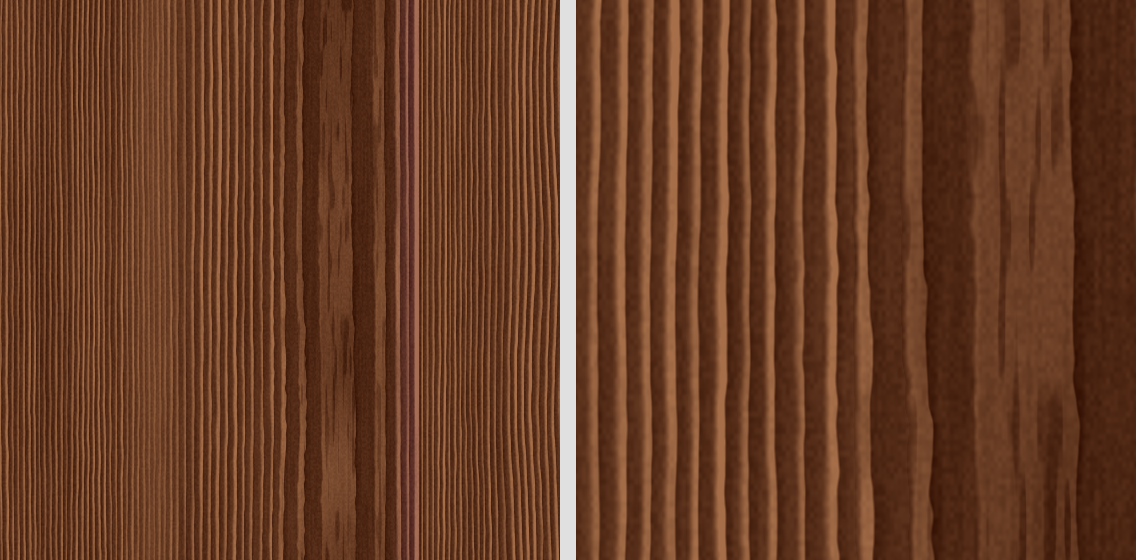
Left, the full canvas; right, a detail of the centre.
A WebGL 2 fragment shader for this texture:

```glsl
#version 300 es
precision highp float;

uniform vec2 u_resolution;
out vec4 fragColor;

const float SEAM = 0.75;
const int KNOTS = 14;

// Growth ring layout: position, ring count so far, pale share of each ring
const vec3 RINGS[KNOTS] = vec3[KNOTS](
    vec3(0.000, 0.0, 0.52), vec3(0.310, 32.0, 0.50), vec3(0.400, 38.0, 0.46),
    vec3(0.445, 41.0, 0.40), vec3(0.497, 44.0, 0.32), vec3(0.527, 45.0, 0.34),
    vec3(0.567, 46.0, 0.65), vec3(0.664, 47.0, 0.52), vec3(0.704, 48.0, 0.55),
    vec3(0.723, 49.0, 0.50), vec3(0.738, 50.0, 0.75), vec3(0.750, 51.0, 0.52),
    vec3(0.870, 63.0, 0.50), vec3(1.000, 73.0, 0.50));

float hash(vec2 p) {
    vec3 q = fract(p.xyx * vec3(0.1031, 0.1030, 0.0973));
    q += dot(q, q.yzx + 33.33);
    return fract((q.x + q.y) * q.z);
}

float noise(vec2 p) {
    vec2 cell = floor(p);
    vec2 f = fract(p);
    f = f * f * (3.0 - 2.0 * f);
    float low = mix(hash(cell), hash(cell + vec2(1.0, 0.0)), f.x);
    float high = mix(hash(cell + vec2(0.0, 1.0)), hash(cell + vec2(1.0, 1.0)), f.x);
    return mix(low, high, f.y);
}

float signedNoise(vec2 p) {
    return 2.0 * noise(p) - 1.0;
}

float bump(float x, float center, float width) {
    float d = (x - center) / width;
    return exp(-d * d);
}

// Sideways drift of the grain, pinned at the seam
float grainX(vec2 uv) {
    float loose = bump(uv.x, 0.58, 0.10);
    float sway = 0.0015 + 0.007 * loose + 0.004 * smoothstep(0.82, 0.95, uv.x);
    float drift = sway * signedNoise(uv * vec2(7.0, 3.5) + 4.0);
    drift += 0.0022 * signedNoise(uv * vec2(38.0, 2.5) + 17.0);
    drift += (0.0009 + 0.0008 * loose) * signedNoise(uv * vec2(65.0, 22.0) + 31.0);
    drift += (0.0003 + 0.0013 * loose) * signedNoise(uv * vec2(90.0, 75.0) + 53.0);
    return uv.x + drift * smoothstep(0.0, 0.04, abs(uv.x - SEAM));
}

// Returns offset into the ring, ring width, pale share and ring number
vec4 findRing(float x) {
    vec3 a = RINGS[0];
    vec3 b = RINGS[1];
    for (int i = 1; i < KNOTS - 1; i++) {
        if (x >= RINGS[i].x) {
            a = RINGS[i];
            b = RINGS[i + 1];
        }
    }
    float width = (b.x - a.x) / (b.y - a.y);
    float phase = a.y + (x - a.x) / width;
    return vec4(fract(phase) * width, width, a.z, floor(phase));
}

// Brightness of the raised pale wood, its shadow and the dark wood between
float ringTone(vec2 uv, vec4 ring, float pixel) {
    float wide = smoothstep(0.014, 0.045, ring.y);
    float vary = hash(vec2(ring.w, 7.0)) - 0.5;
    float edge = ring.y * (ring.z + 0.14 * vary * (1.0 - wide));
    float soft = max(0.0009, 0.6 * pixel);
    float rise = smoothstep(0.0, max(min(0.35 * ring.y, 0.005), 2.0 * soft), ring.x);
    float fall = smoothstep(-soft, soft, ring.x - edge);
    float ridge = rise * (1.0 - fall);
    float shadow = fall * exp(-max(ring.x - edge, 0.0) / min(0.004, 0.35 * ring.y));

    float pores = smoothstep(0.62, 0.85, noise(uv * vec2(230.0, 17.0) + 9.0));
    float crest = exp(-abs(ring.x - 0.004) / 0.004);
    float height = mix(0.62, 0.40, wide) + 0.22 * vary + 0.08 * crest * wide;
    height += 0.14 * signedNoise(vec2(ring.w * 5.3, uv.y * 6.0));
    return mix(0.33, 0.20, wide) + ridge * (height - 0.26 * pores * wide) - 0.24 * shadow;
}

void main() {
    vec2 uv = gl_FragCoord.xy / u_resolution;
    float pixel = 1.0 / u_resolution.x;
    vec4 ring = findRing(grainX(uv));
    float tone = ringTone(uv, ring, pixel);

    // Broad changes in contrast and brightness across the boards
    float calm = 0.55 * bump(uv.x, 0.275, 0.045) + 0.2 * bump(uv.x, 0.09, 0.05);
    tone = mix(tone, 0.47, calm);
    tone += 0.10 * bump(uv.x, 0.275, 0.04) - 0.09 * bump(uv.x, 0.09, 0.045);
    tone += 0.05 * signedNoise(uv * vec2(14.0, 2.0) + 71.0);

    // Long fibres and fine grain
    tone += 0.06 * signedNoise(uv * vec2(320.0, 14.0));
    tone += 0.07 * signedNoise(uv * vec2(420.0, 300.0));

    // Board joint
    float soft = max(0.0008, 0.6 * pixel);
    float gap = bump(uv.x, SEAM + 0.0018, 0.0008 + soft);
    float lip = bump(uv.x, SEAM - 0.0018, 0.0006 + soft);
    tone += 0.16 * lip - 0.42 * gap;

    vec3 darkWood = vec3(0.23, 0.09, 0.03);
    vec3 paleWood = vec3(0.62, 0.41, 0.27);
    vec3 color = mix(darkWood, paleWood, clamp(tone, -0.15, 1.08));
    float rosy = smoothstep(0.69, 0.735, uv.x) * (1.0 - smoothstep(SEAM - soft, SEAM + soft, uv.x));
    color += rosy * vec3(0.0, -0.01, 0.045);
    fragColor = vec4(color, 1.0);
}
```
